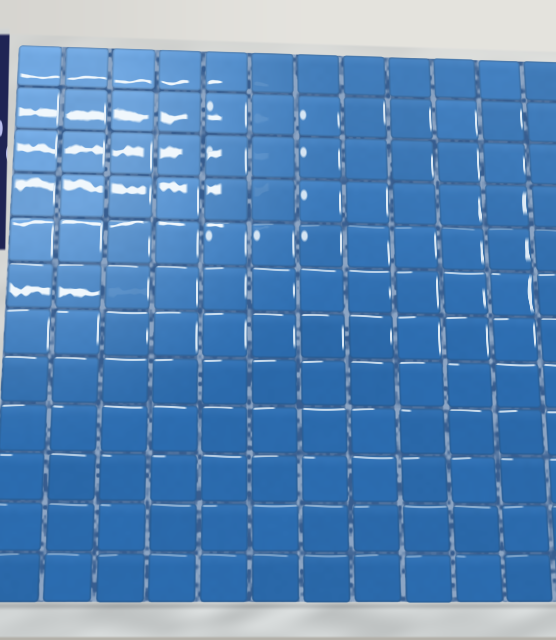
This pattern is drawn by a WebGL 2 fragment shader. Its source:

```glsl
#version 300 es
precision highp float;
// A sheet of glossy blue glass mosaic, twelve rows of tiles seen in slight perspective.
// The canvas is unwarped to grid space; each cell is a rounded box over pale mesh,
// with hashed shade, wavy reflections on the left and thin glints on tile edges.
uniform vec2 u_resolution;
out vec4 fragColor;

const float ASPECT = 0.867;
const float TILES = 12.0;
const vec3 DEEP_BLUE = vec3(0.165, 0.412, 0.670);
const vec3 PALE_BLUE = vec3(0.430, 0.640, 0.860);
const vec3 JOINT_DARK = vec3(0.215, 0.365, 0.560);
const vec3 JOINT_PALE = vec3(0.590, 0.680, 0.790);
const vec3 WALL = vec3(0.885, 0.880, 0.860);
const vec3 FILM = vec3(0.790, 0.805, 0.805);
const vec3 NAVY = vec3(0.120, 0.140, 0.330);
const vec3 GLINT = vec3(0.940, 0.970, 0.990);

float hash(vec2 p) {
    return fract(sin(dot(p, vec2(127.1, 311.7))) * 43758.5453);
}

float noise(vec2 p) {
    vec2 i = floor(p), f = fract(p);
    f = f * f * (3.0 - 2.0 * f);
    return mix(mix(hash(i), hash(i + vec2(1, 0)), f.x),
               mix(hash(i + vec2(0, 1)), hash(i + vec2(1, 1)), f.x), f.y);
}

float roundBox(vec2 p, vec2 halfSize, float radius) {
    vec2 d = abs(p) - halfSize + radius;
    return length(max(d, 0.0)) + min(max(d.x, d.y), 0.0) - radius;
}

// 1 between lo and hi, with soft ends
float band(float x, float lo, float hi, float soft) {
    return smoothstep(lo - soft, lo + soft, x) * (1.0 - smoothstep(hi - soft, hi + soft, x));
}

// Canvas (y down, height 1) to column and row; pitch grows towards the bottom
vec2 toGrid(vec2 p) {
    float s = (p.x - 0.3893) / (0.0707 + 0.0105 * p.y);
    float y = p.y - 0.0381 * (p.x - 0.065) * (0.943 - p.y);
    float a = 0.06445, b = 0.000688;
    float row = (sqrt(max(a * a + 4.0 * b * (y - 0.0703), 0.0)) - a) / (2.0 * b);
    return vec2(5.0 + s + 0.0025 * s * s, row);
}

vec3 surroundings(vec2 p, vec2 grid, float aa) {
    vec3 col = WALL * (0.95 + 0.06 * smoothstep(0.0, 0.5, p.x));
    // Plastic film: left strip, bottom strip and a thin rim above the sheet
    float folds = noise(vec2(p.x * 14.0 + p.y * 30.0, p.y * 22.0 - p.x * 6.0));
    vec3 film = FILM + 0.12 * (folds - 0.4);
    float rim = smoothstep(-0.28, -0.2, grid.y) * 0.5;
    float side = (1.0 - smoothstep(-0.22, -0.16, grid.x)) * smoothstep(0.04, 0.05, p.y);
    col = mix(col, film, max(rim, side));
    col = mix(col, film, smoothstep(0.93, 0.95, p.y));
    col *= 1.0 - 0.14 * band(grid.y, 12.0, 12.1, 0.05);
    col = mix(col, vec3(0.70, 0.69, 0.66), smoothstep(0.993, 0.998, p.y));
    // Corner of a neighbouring navy sheet
    float navy = band(p.y, 0.054, 0.39, 0.003) * (1.0 - smoothstep(-aa, aa, p.x - 0.016 + 0.02 * p.y));
    return mix(col, NAVY + 0.6 * smoothstep(0.72, 0.8, noise(p * vec2(60, 25))), navy);
}

// Broad wavy reflection that shifts up from one row to the next
float windowGlare(vec2 q, vec2 id) {
    float late = step(4.5, id.y);
    float reach = mix(4.6, 1.6, late);
    float on = (1.0 - smoothstep(reach - 0.5, reach + 0.6, id.x)) * step(id.y, 5.5);
    float wave = noise(vec2(q.x * 3.5, 0.0) + id * 7.3);
    float center = 0.80 - 0.17 * mod(id.y, 5.0) - 0.18 * late + 0.14 * (wave - 0.5);
    float rough = noise(vec2(q.x * 9.0, q.y * 5.0) + id * 3.1);
    float bulk = (id.y < 0.5 || abs(id.y - 4.0) < 0.5) ? 0.025 : 0.10;
    float thick = bulk * (0.15 + 1.3 * rough) * mix(1.2, 0.8, q.x);
    float span = mix(0.92, 0.4, smoothstep(1.5, 4.0, id.x + hash(id) - 0.5));
    float core = 1.0 - smoothstep(thick * 0.6, thick + 0.03, abs(q.y - center));
    return on * core * band(q.x, 0.1, span, 0.04);
}

// Thin glints on the right and top edges of a tile
float edgeGlints(vec2 q, vec2 id) {
    float h = hash(id + 4.7), k = hash(id + 9.2);
    float right = smoothstep(8.0, 10.5, id.x) * band(id.y, 2.5, 5.5, 0.2);
    float bend = 0.925 - (0.02 + 0.11 * right) * (1.0 - q.y) * q.y * 2.0;
    float width = 0.012 + 0.045 * right * noise(vec2(q.y * 4.0, h * 30.0));
    float upright = (1.0 - smoothstep(width, width + 0.02, abs(q.x - bend)))
        * band(q.y, 0.1 + 0.35 * h, 0.55 + 0.35 * k, 0.08) * band(id.y, 0.5, 6.5, 0.5) * step(0.2, k);
    float top = (1.0 - smoothstep(0.008, 0.035, abs(q.y - 0.055 - 0.015 * sin(q.x * 4.0 + h * 6.0))))
        * band(q.x, 0.08, 0.25 + 0.7 * h, 0.04) * smoothstep(3.0, 5.5, id.y)
        * mix(1.0, 0.45, smoothstep(8.0, 11.0, id.y));
    // Small bright spot near the upper left corner in the middle columns
    float spot = 1.0 - smoothstep(0.05, 0.11, length((q - vec2(0.15, 0.2 + 0.3 * h)) * vec2(1.2, 0.7)));
    spot *= band(id.x, 3.5, 6.5, 0.2) * band(id.y, 0.5, 4.5, 0.2) * step(0.35, k);
    return max(max(upright * 0.9, top * 0.8), spot * 0.85);
}

void main() {
    vec2 uv = gl_FragCoord.xy / u_resolution;
    vec2 p = vec2(uv.x * ASPECT, 1.0 - uv.y);
    float pixel = 1.0 / u_resolution.y, aa = pixel / 0.075;
    vec2 grid = toGrid(p);
    vec2 id = clamp(floor(grid), 0.0, TILES - 1.0);
    vec2 q = grid - id;

    // Mesh joints, pale and speckled upright, darker across
    float specks = noise(p * vec2(170.0, 140.0));
    float upright = 1.0 - smoothstep(0.04, 0.09, min(q.x, 1.0 - q.x));
    vec3 joint = mix(JOINT_DARK, JOINT_PALE, (0.25 + 0.65 * upright) * smoothstep(0.1, 0.8, specks));
    float sheet = roundBox(grid - TILES * 0.5, vec2(TILES * 0.5 - 0.03), 0.1);
    vec3 col = mix(surroundings(p, grid, pixel), joint, 1.0 - smoothstep(-aa, aa, sheet));

    // Glass tile with hashed offset and shade, under light from the upper left
    vec2 jitter = 0.018 * (vec2(hash(id), hash(id + 17.0)) - 0.5);
    float tile = roundBox(q - 0.5 - jitter, vec2(0.456, 0.476), 0.085);
    float glow = 1.0 - smoothstep(0.0, 0.52, length((p - vec2(0.03, 0.23)) * vec2(0.95, 1.0)));
    float sheen = 0.95 * glow + 0.34 * (1.0 - smoothstep(0.08, 0.62, p.y));
    vec3 glass = mix(DEEP_BLUE, PALE_BLUE, min(sheen, 1.0));
    glass *= 0.98 + 0.05 * hash(id + 2.0) + 0.02 * (noise(p * 90.0) - 0.5);
    glass = mix(glass, glass * 0.84 + 0.02, smoothstep(-0.055, 0.0, tile));
    glass += 0.03 * (1.0 - smoothstep(0.05, 0.3, q.y));
    glass = mix(glass, GLINT, max(windowGlare(q, id), edgeGlints(q, id)));
    col = mix(col, glass, 1.0 - smoothstep(-aa, aa, tile));
    fragColor = vec4(col, 1.0);
}
```
